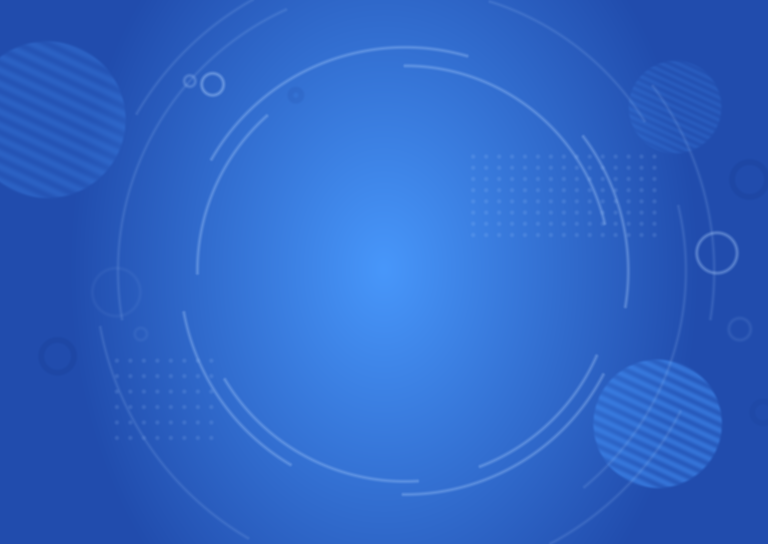
Write a Shadertoy shader that draws this background.

```glsl
// Blue radial glow ringed by concentric open arcs, with striped discs,
// dot grids and small rings around it. Everything is a soft distance
// function, in units of the canvas height measured from its centre.

const float TAU = 6.2831853;

// Coverage of a shape from its signed distance, with a soft edge.
float cover(float dist) {
    float soft = max(0.0036, 1.0 / iResolution.y);
    return 1.0 - smoothstep(-soft, soft, dist);
}

// Distance to an arc; arc = radius, middle angle, half span (degrees).
float arcDistance(vec2 q, vec3 arc) {
    float middle = radians(arc.y), span = radians(arc.z);
    vec2 axis = vec2(cos(middle), sin(middle));
    vec2 local = vec2(dot(q, axis), abs(axis.x * q.y - axis.y * q.x));
    vec2 tip = arc.x * vec2(cos(span), sin(span));
    return atan(local.y, local.x) < span ? abs(length(q) - arc.x) : length(local - tip);
}

// Disc filled with slanted stripes; disc = centre, radius, stripe period.
float stripedDisc(vec2 p, vec4 disc) {
    vec2 q = p - disc.xy;
    float wave = 0.5 + 0.5 * cos(TAU * dot(q, vec2(0.42, 0.907)) / disc.w);
    return cover(length(q) - disc.z) * mix(0.38, 1.0, wave);
}

// Grid of dots starting at its lower left dot.
float dotGrid(vec2 p, vec2 corner, vec2 gap, vec2 count) {
    vec2 q = p - corner;
    vec2 cell = clamp(round(q / gap), vec2(0.0), count - 1.0);
    return cover(length(q - cell * gap) - 0.0035);
}

void mainImage(out vec4 fragColor, in vec2 fragCoord) {
    vec2 p = (fragCoord - 0.5 * iResolution.xy) / iResolution.y;
    vec3 paleBlue = vec3(0.70, 0.83, 1.0);
    vec3 skyBlue = vec3(0.25, 0.54, 0.94);
    vec3 deepBlue = vec3(0.09, 0.23, 0.58);

    // Tall elliptical glow
    float glow = length((p - vec2(0.0, 0.005)) / vec2(0.575, 0.785));
    vec3 color = mix(vec3(0.28, 0.59, 0.98), vec3(0.129, 0.30, 0.68), min(glow, 1.0));

    // Striped discs
    color = mix(color, skyBlue, 0.33 * stripedDisc(p, vec4(-0.619, 0.280, 0.144, 0.023)));
    color = mix(color, skyBlue, 0.23 * stripedDisc(p, vec4(0.535, 0.303, 0.085, 0.0125)));
    color = mix(color, skyBlue, 0.62 * stripedDisc(p, vec4(0.503, -0.279, 0.118, 0.0185)));

    // Dot grids
    float dots = dotGrid(p, vec2(0.164, 0.068), vec2(0.0238, 0.0206), vec2(15.0, 8.0));
    dots += dotGrid(p, vec2(-0.491, -0.305), vec2(0.0248, 0.0284), vec2(8.0, 6.0));
    color = mix(color, paleBlue, 0.15 * dots);

    // Bright inner arcs and faint outer arcs
    vec3 innerArcs[8] = vec3[8](
        vec3(0.411, 112.0, 38.0), vec3(0.377, 51.7, 38.3),
        vec3(0.410, 13.9, 23.1), vec3(0.382, 156.2, 24.4),
        vec3(0.414, 215.0, 24.3), vec3(0.387, 242.2, 31.1),
        vec3(0.411, 300.9, 31.4), vec3(0.385, 313.5, 22.5));
    vec3 outerArcs[7] = vec3[7](
        vec3(0.572, 134.5, 15.1), vec3(0.528, 152.1, 37.5),
        vec3(0.519, 52.3, 20.2), vec3(0.568, 13.9, 22.8),
        vec3(0.516, -18.5, 31.8), vec3(0.570, 215.0, 24.5),
        vec3(0.568, -44.5, 17.4));
    vec2 q = p - vec2(0.039, 0.002);
    for (int i = 0; i < 8; i++)
        color = mix(color, paleBlue, 0.32 * cover(arcDistance(q, innerArcs[i]) - 0.0026));
    for (int i = 0; i < 7; i++)
        color = mix(color, paleBlue, 0.14 * cover(arcDistance(q, outerArcs[i]) - 0.0024));

    // Small rings: centre, radius, strength (negative ones are dark)
    vec4 rings[10] = vec4[10](
        vec4(-0.357, 0.351, 0.010, 0.26), vec4(-0.315, 0.345, 0.020, 0.40),
        vec4(0.612, 0.035, 0.037, 0.36), vec4(-0.492, -0.037, 0.044, 0.06),
        vec4(-0.447, -0.114, 0.011, 0.07), vec4(0.654, -0.105, 0.020, 0.10),
        vec4(-0.600, -0.155, 0.030, -0.33), vec4(0.672, 0.170, 0.032, -0.33),
        vec4(0.697, -0.258, 0.020, -0.22), vec4(-0.162, 0.325, 0.010, -0.14));
    for (int i = 0; i < 10; i++) {
        vec4 ring = rings[i];
        float halfWidth = ring.w < 0.0 ? 0.0055 : 0.0028;
        float band = cover(abs(length(p - ring.xy) - ring.z) - halfWidth);
        color = mix(color, ring.w < 0.0 ? deepBlue : paleBlue, abs(ring.w) * band);
    }

    fragColor = vec4(color, 1.0);
}
```
